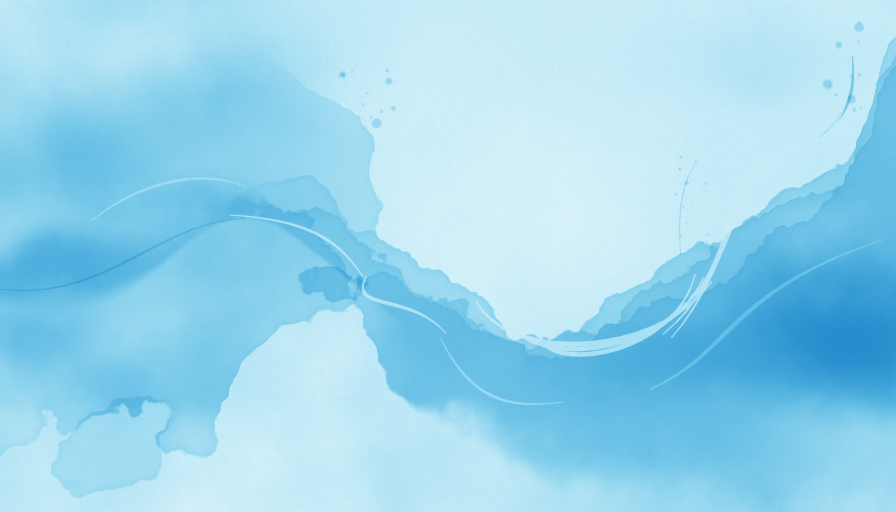
Reproduce this background procedurally as a Shadertoy shader.

```glsl
float hash(vec2 p) {
  return fract(sin(dot(p, vec2(127.1, 311.7))) * 43758.5453);
}

float noise(vec2 p) {
  vec2 i = floor(p), f = fract(p);
  f = f * f * (3.0 - 2.0 * f);
  return mix(mix(hash(i), hash(i + vec2(1, 0)), f.x),
             mix(hash(i + vec2(0, 1)), hash(i + 1.0), f.x), f.y);
}

// Fractal noise centred on zero
float fbm(vec2 p) {
  float sum = -0.48, amp = 0.5;
  for (int i = 0; i < 5; i++) {
    sum += amp * noise(p);
    p = mat2(1.6, 1.2, -1.2, 1.6) * p + 7.3;
    amp *= 0.5;
  }
  return sum;
}

// Soft spot: centre in xy, radii in zw
float blob(vec2 p, vec4 spot) {
  vec2 q = (p - spot.xy) / spot.zw;
  return exp(-dot(q, q));
}

float inside(float d) { return smoothstep(-0.003, 0.003, d); }

// Pigment gathers in a thin line just inside an edge
float rim(float d) { return inside(d) * exp(-max(d, 0.0) * 110.0); }

// Tapered cubic brush stroke through two pairs of control points
float stroke(vec2 p, vec4 ab, vec4 cd, float width) {
  float edge = -1.0;
  vec2 last = ab.xy;
  for (int i = 1; i <= 18; i++) {
    float t = float(i) / 18.0, s = 1.0 - t;
    vec2 next = s*s*s*ab.xy + 3.0*s*t*(s*ab.zw + t*cd.xy) + t*t*t*cd.zw;
    vec2 v = next - last, q = p - last;
    float dist = length(q - v * clamp(dot(q, v) / dot(v, v), 0.0, 1.0));
    edge = max(edge, width * (0.25 + 0.75 * sin(3.1416 * t)) - dist);
    last = next;
  }
  return smoothstep(-0.0016, 0.0012, edge);
}

// Upper outline of the long wave
float ridge(float x) {
  float valley = 0.34 + 0.62 * sqrt((x - 1.06) * (x - 1.06) + 0.002);
  float rise = 0.55 + 0.2 * x;
  float h = clamp(0.5 + (rise - valley) / 0.12, 0.0, 1.0);
  return mix(rise, valley, h) - 0.06 * h * (1.0 - h) + 0.17 * smoothstep(1.65, 1.76, x);
}

void mainImage(out vec4 fragColor, in vec2 fragCoord) {
  vec2 p = fragCoord / iResolution.y;
  float x = p.x, y = p.y;
  float cloud = fbm(p * 3.5 + 4.0), torn = fbm(p * 8.0 + 19.0);
  vec2 w = p + 0.12 * vec2(cloud, torn);

  // Pale sky, soft clouds and a veil on the left
  float ink = 0.25 + 0.12 * cloud - 0.07 * blob(p, vec4(1, 0.64, 0.4, 0.3));
  ink += (0.17 + 0.5 * cloud) * smoothstep(0.85, 0.1, w.x);
  ink += 0.28 * blob(w, vec4(0.12, 0.67, 0.22, 0.12)) + 0.22 * blob(w, vec4(0.47, 0.83, 0.16, 0.09));
  ink += 0.09 * blob(w, vec4(1.48, 0.87, 0.18, 0.09)) - 0.12 * blob(w, vec4(0.24, 0.86, 0.1, 0.1));
  float veil = 0.74 - 0.22 * smoothstep(0.73, 0.92, y) + 0.16 * torn - x;
  ink += smoothstep(0.93, 0.72, y) * (0.2 * inside(veil) + 0.08 * rim(veil));

  // Layered washes of the wave
  float soft = mix(0.1, 0.003, smoothstep(0.25, 0.6, x));
  for (int i = 0; i < 3; i++) {
    float k = float(i);
    float d = ridge(x) - y + 0.15 * fbm(p * (9.0 + 2.0 * k) + 13.0 * k) - 0.036 * k;
    ink = mix(ink, 0.56 + 0.17 * k + 0.35 * cloud, 0.85 * smoothstep(-soft, soft, d));
    ink += 0.13 * rim(d) * smoothstep(0.3, 0.6, x);
  }
  float body = smoothstep(0.0, 0.16, ridge(x) - y);
  ink += body * (0.95 * blob(w, vec4(1.7, 0.36, 0.19, 0.12)) + 0.3 * blob(w, vec4(1.35, 0.31, 0.22, 0.08))
    + 0.15 * blob(w, vec4(0.87, 0.36, 0.14, 0.07)) - 0.22 * blob(w, vec4(1.58, 0.58, 0.13, 0.08)));
  ink += 0.45 * blob(w, vec4(0.06, 0.48, 0.24, 0.06)) + 0.2 * blob(w, vec4(0.4, 0.6, 0.16, 0.04));

  // Lighter hollow beneath the curling crest
  float crest = 0.43 + 0.15 * exp(-pow((x - 0.48) / 0.18, 2.0)) - 0.12 * smoothstep(0.62, 0.95, x);
  float hollow = crest - y + 0.035 * torn * smoothstep(0.45, 0.65, x);
  float hollowInk = 0.55 + 0.7 * cloud + 0.5 * blob(w, vec4(0.03, 0.36, 0.16, 0.07))
    + 0.18 * blob(w, vec4(0.28, 0.25, 0.3, 0.07)) - 0.2 * blob(w, vec4(0.25, 0.33, 0.1, 0.06));
  soft = mix(0.06, 0.012, smoothstep(0.1, 0.4, x));
  ink = mix(ink, hollowInk, smoothstep(0.8, 0.66, w.x) * smoothstep(-0.003, soft, hollow));
  float blot = 0.055 - length((p - vec2(0.64, 0.455)) * vec2(0.7, 1.2)) + 0.22 * torn;
  ink += 0.3 * inside(blot) + 0.12 * rim(blot);

  // Pale foreground mist
  float mist = 0.16 + 0.24 * smoothstep(0.4, 0.56, x) * smoothstep(0.87, 0.68, x)
    - 0.1 * smoothstep(0.9, 1.4, x) - y + 0.2 * torn;
  soft = mix(0.004, 0.11, smoothstep(0.72, 1.1, x));
  float mistInk = 0.28 + 0.35 * cloud + 0.12 * smoothstep(0.4, 0.0, x) + 0.2 * smoothstep(0.95, 1.4, x);
  ink = mix(ink, mistInk, 0.94 * smoothstep(-soft, soft, mist));
  ink += 0.12 * rim(-mist) * smoothstep(0.9, 0.7, x);
  float pool = 0.075 - length((p - vec2(0.24, 0.115)) * vec2(0.6, 1.1)) + 0.17 * torn;
  ink += 0.13 * inside(pool) + 0.09 * rim(pool);
  ink = mix(ink, 0.46 + 0.4 * cloud, 0.8 * blob(w, vec4(1.72, 0.12, 0.22, 0.11)));

  // Splattered drops
  vec2 sprays[3] = vec2[3](vec2(0.71, 0.81), vec2(1.65, 0.88), vec2(1.35, 0.61));
  for (int i = 0; i < 36; i++) {
    float k = float(i);
    vec2 r = vec2(hash(vec2(k, 2)), hash(vec2(k, 5))) - 0.5;
    vec2 spread = i % 3 == 0 ? vec2(0.14, 0.11) : vec2(0.07, 0.19);
    float size = 0.0015 + 0.008 * pow(hash(vec2(k, 9)), 3.0);
    ink += 0.28 * inside(size - length(p - sprays[i % 3] - r * spread));
  }

  // Fine dark strokes
  ink += 0.3 * stroke(p, vec4(0, 0.435, 0.21, 0.41), vec4(0.31, 0.57, 0.48, 0.573), 0.002);
  ink += 0.25 * stroke(p, vec4(1.33, 0.5, 1.32, 0.6), vec4(1.34, 0.66, 1.36, 0.68), 0.001);
  ink += 0.5 * stroke(p, vec4(1.6, 0.73, 1.66, 0.78), vec4(1.67, 0.82, 1.665, 0.89), 0.003);

  // Light filaments through the valley and along the crest
  float light = 0.0;
  for (int i = 0; i < 3; i++) {
    vec2 o = float(i) * vec2(0.016, -0.007);
    light += stroke(p, vec4(0.93, 0.41, 1, 0.29) + vec4(4.0 * o, o), vec4(1.28, 0.3, 1.39, 0.45) + vec4(o, -o), 0.0045);
    light += stroke(p, vec4(1.28, 0.355, 1.47, 0.47) + vec4(o, -o), vec4(1.39, 0.69, 1.54, 0.705) + o.xyxy, 0.003);
  }
  light += stroke(p, vec4(1.5, 0.695, 1.62, 0.71), vec4(1.65, 0.77, 1.66, 0.84), 0.003);
  light += stroke(p, vec4(0.45, 0.58, 0.62, 0.57), vec4(0.67, 0.52, 0.715, 0.45), 0.0025);
  light += stroke(p, vec4(0.715, 0.46, 0.68, 0.39), vec4(0.8, 0.43, 0.87, 0.35), 0.0035);
  light += 0.7 * stroke(p, vec4(0.86, 0.34, 0.92, 0.22), vec4(0.99, 0.2, 1.1, 0.215), 0.0025);
  light += 0.6 * stroke(p, vec4(0.18, 0.57, 0.28, 0.65), vec4(0.4, 0.67, 0.48, 0.635), 0.0025);
  light += 0.45 * stroke(p, vec4(1.27, 0.24, 1.43, 0.31), vec4(1.42, 0.43, 1.72, 0.53), 0.004);
  ink = mix(ink, 0.24, 0.8 * min(light, 1.0));

  // Paper grain, then pigment absorption
  ink += 0.035 * (noise(p * 260.0) - 0.5);
  fragColor = vec4(exp(-max(ink, 0.15) * vec3(1, 0.32, 0.12)), 1);
}
```
